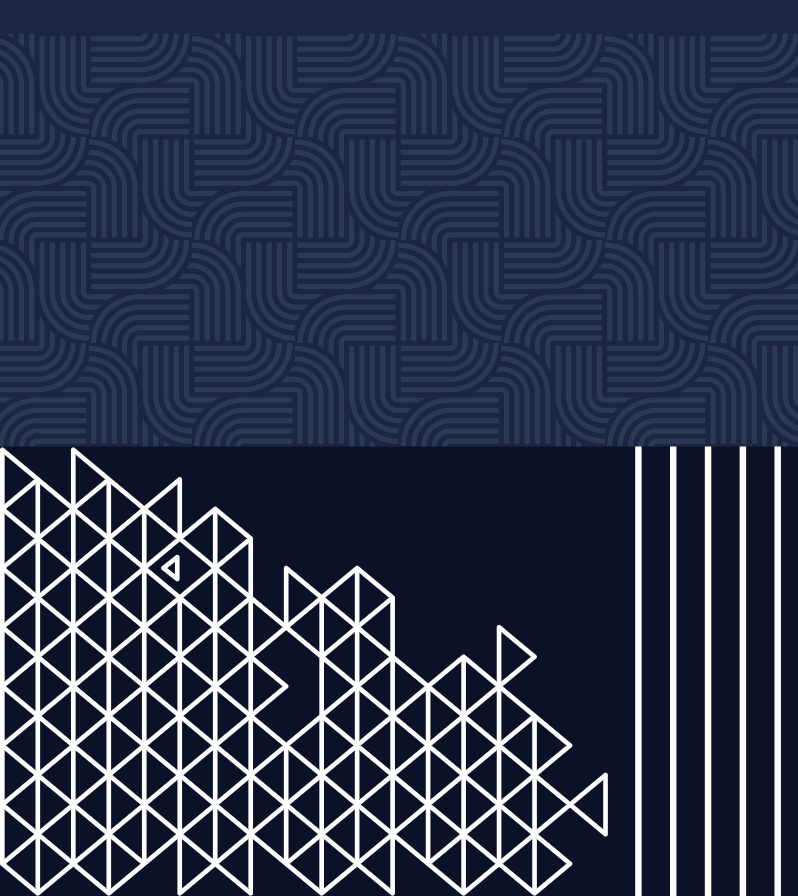
This background is drawn by a WebGL 2 fragment shader. Its source:

```glsl
#version 300 es
precision highp float;
// Navy panel of interwoven striped bands above a white triangle lattice and upright bars.
uniform vec2 u_resolution;
out vec4 fragColor;

const vec3 PANEL = vec3(0.110, 0.145, 0.258);
const vec3 STRIPE = vec3(0.160, 0.225, 0.337);
const vec3 NIGHT = vec3(0.043, 0.070, 0.155);
const vec3 WHITE = vec3(0.995);

// Lengths are in canvas heights, measured from the top left.
const float PANEL_END = 0.4983;
const float WEAVE_TOP = 0.0375;
const float WEAVE_CELL = 0.0576;
const int STRIPS = 17;
const int FIRST_ROW[STRIPS] = int[](1, 2, 1, 2, 2, 3, 3, 6, 5, 5, 5, 8, 8, 8, 7, 10, 12);

float coverage(float d, float pixel) {
  return clamp(0.5 - d / pixel, 0.0, 1.0);
}

float segment(vec2 p, vec2 a, vec2 b) {
  vec2 ab = b - a;
  return length(p - a - ab * clamp(dot(p - a, ab) / dot(ab, ab), 0.0, 1.0));
}

float triangle(vec2 p, vec2 a, vec2 b, vec2 c) {
  return min(segment(p, a, b), min(segment(p, b, c), segment(p, c, a)));
}

// Five parallel stripes across one unit.
float stripes(float u) {
  return abs(fract(u * 5.0) - 0.5) / 5.0 - 0.05;
}

// Quarter turn that overlaps the straight band behind it.
float turn(float radius, float behind) {
  return radius < 1.0 ? stripes(radius) : max(stripes(behind), 1.05 - radius);
}

// Woven bands: four columns, each second row is the first one rotated.
float weave(vec2 g) {
  g.x -= 2.0 * floor(g.y / 2.0);
  float column = mod(floor(g.x), 4.0);
  vec2 f = fract(g);
  if (mod(floor(g.y), 2.0) > 0.5) {
    column = mod(1.0 - column, 4.0);
    f = 1.0 - f;
  }
  if (column < 0.5) return max(stripes(f.y), 0.05 - f.x);
  if (column < 1.5) return turn(length(f), f.y);
  if (column < 2.5) return turn(length(f - vec2(0.0, 1.0)), f.x);
  return max(stripes(f.x), 0.05 - f.y);
}

// Which triangles exist: a ragged upper edge, a lower edge and a few gaps.
bool isFilled(int strip, int row) {
  if (strip < 0 || strip >= STRIPS) return false;
  int last = strip == 16 ? 12 : (strip == 4 || strip == 7 || strip == 11) ? 13 : 14;
  bool gap = (row == 4 && (strip == 4 || strip == 5))
    || (strip == 7 && (row == 7 || row == 9))
    || (strip == 8 && row > 6 && row < 10)
    || (strip == 14 && row == 8)
    || (strip == 15 && row % 2 == 1);
  return row >= FIRST_ROW[strip] && row <= last && !gap;
}

// Distance to the outlines of the nearby triangles.
float lattice(vec2 p, vec2 origin, vec2 stride) {
  vec2 q = p - origin;
  ivec2 home = ivec2(floor(q / stride + vec2(0.0, 0.5)));
  float d = 1.0;
  for (int i = -1; i <= 1; i++) {
    for (int j = -2; j <= 2; j++) {
      ivec2 id = home + ivec2(i, j);
      if (!isFilled(id.x, id.y)) continue;
      float side = float((id.x + id.y) % 2);
      vec2 tip = vec2(id) + vec2(side, 0.0);
      vec2 base = vec2(id) + vec2(1.0 - side, 0.0);
      vec2 rise = vec2(0.0, 1.0);
      d = min(d, triangle(q, tip * stride, (base - rise) * stride, (base + rise) * stride));
    }
  }
  // Small triangle inside the open diamond.
  vec2 s = q / stride - vec2(4.0);
  float small = triangle(s * stride, vec2(0.54, 0.0) * stride,
    vec2(0.93, -0.37) * stride, vec2(0.93, 0.37) * stride);
  return min(d, small);
}

// Upright bars, repeated to the right of the first one.
float bars(float x, float first, float spacing) {
  float d = abs(fract((x - first) / spacing + 0.5) - 0.5) * spacing;
  return x > first - 0.5 * spacing ? d : 1.0;
}

void main() {
  float pixel = 1.0 / u_resolution.y;
  vec2 p = vec2(gl_FragCoord.x, u_resolution.y - gl_FragCoord.y) * pixel;

  // Upper panel with a plain strip along its top.
  float band = weave((p - vec2(0.0988, WEAVE_TOP)) / WEAVE_CELL) * WEAVE_CELL;
  vec3 panel = mix(PANEL, STRIPE, coverage(max(band, WEAVE_TOP - p.y), pixel));

  // Lower field with lattice and bars.
  float line = lattice(p, vec2(0.0026, 0.502), vec2(0.0396, 0.0330)) - 0.0026;
  float bar = bars(p.x, 0.7125, 0.03887) - 0.0036;
  vec3 field = mix(NIGHT, WHITE, coverage(min(line, bar), pixel));

  fragColor = vec4(mix(field, panel, coverage(p.y - PANEL_END, pixel)), 1.0);
}
```
